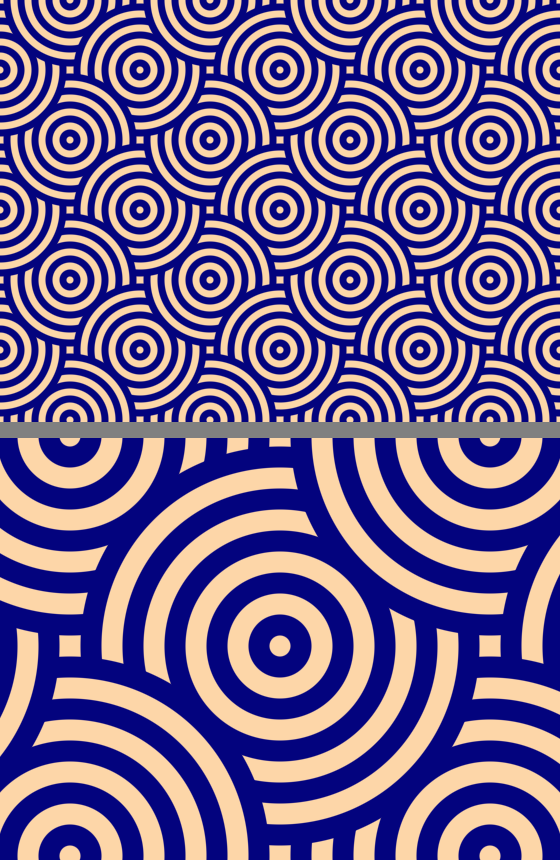
Top, the full canvas; bottom, a detail of the centre.
Write a Shadertoy shader that draws this pattern.

```glsl
// Interwoven discs of concentric rings on a checkerboard lattice.
// Each lattice square holds two disc centres at opposite corners; the parity
// of the square decides which of the two discs lies on top.

#define REPEATS_ACROSS 4.0
#define RING_PERIOD 0.2      // in lattice squares, half a repeat each
#define RING_HALF_WIDTH 0.05
#define DISC_RADIUS 0.95
#define EDGE_SOFTNESS 0.8    // in pixels
#define NAVY vec3(0.012, 0.012, 0.495)
#define CREAM vec3(0.992, 0.838, 0.660)

// Coverage of the inside of a shape, from its signed distance
float coverage(float dist, float soft) {
    return 1.0 - smoothstep(-soft, soft, dist);
}

// Lay one ringed disc with a dark rim over the cream amount below it
float layDisc(float below, float radius, float soft) {
    float r = min(radius, DISC_RADIUS - RING_HALF_WIDTH);
    float fromRing = RING_PERIOD * abs(fract(r / RING_PERIOD + 0.5) - 0.5);
    float rings = coverage(fromRing - RING_HALF_WIDTH, soft);
    return mix(below, rings, coverage(radius - DISC_RADIUS, soft));
}

void mainImage(out vec4 fragColor, in vec2 fragCoord) {
    // Lattice squares, counted from the upper left corner
    float squaresPerPixel = 2.0 * REPEATS_ACROSS / iResolution.x;
    vec2 p = vec2(fragCoord.x, iResolution.y - fragCoord.y) * squaresPerPixel;
    vec2 square = floor(p);
    vec2 local = p - square;
    float soft = EDGE_SOFTNESS * squaresPerPixel;

    // Corners of this square that hold the upper and lower disc centres
    float column = mod(square.x, 2.0);
    bool oddSquare = mod(square.x + square.y, 2.0) > 0.5;
    vec2 upper = oddSquare ? vec2(column) : vec2(1.0 - column, column);
    vec2 lower = 1.0 - upper;

    // Cream shows through the small gaps between discs
    float cream = layDisc(1.0, length(local - lower), soft);
    cream = layDisc(cream, length(local - upper), soft);
    fragColor = vec4(mix(NAVY, CREAM, cream), 1.0);
}
```
